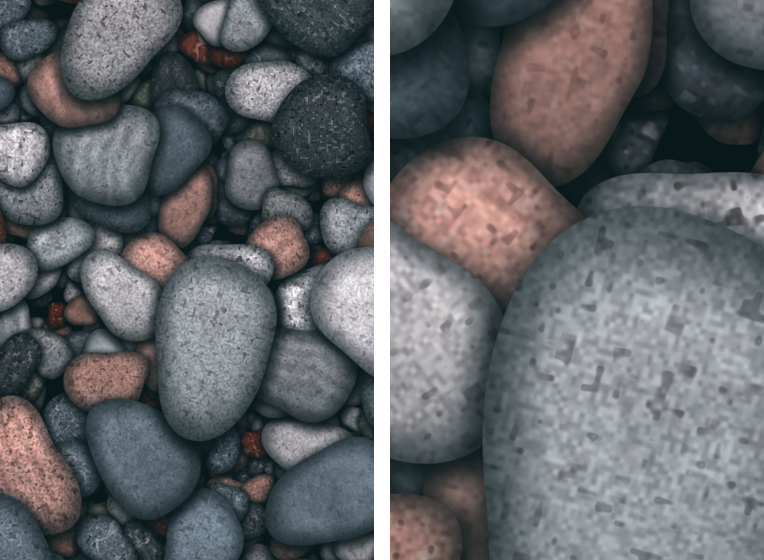
Left, the full canvas; right, a detail of the centre.
A WebGL 1 fragment shader for this texture:

```glsl
precision highp float;
uniform vec2 u_resolution;

#define LAYERS 6
#define SMALLEST_CELL 0.052
#define CELL_GROWTH 1.34
#define TOP_FILL 0.27
#define EDGE_DARKNESS 0.66
#define SHADOW_WIDTH 0.22
#define GRAIN_SCALE 300.0
#define GAP_COLOUR vec3(0.03, 0.09, 0.10)
#define FLECK_COLOUR vec3(0.74, 0.73, 0.72)

vec4 hash4(vec2 p) {
  vec4 q = fract(p.xyxy * vec4(0.1031, 0.1030, 0.0973, 0.1099));
  q += dot(q, q.wzxy + 33.33);
  return fract((q.xxyz + q.yzzw) * q.zywx);
}

float noise(vec2 p) {
  vec2 i = floor(p), f = fract(p);
  f = f * f * (3.0 - 2.0 * f);
  float bottom = mix(hash4(i).x, hash4(i + vec2(1.0, 0.0)).x, f.x);
  float top = mix(hash4(i + vec2(0.0, 1.0)).x, hash4(i + 1.0).x, f.x);
  return mix(bottom, top, f.y);
}

float fbm(vec2 p) {
  return 0.55 * noise(p) + 0.3 * noise(p * 2.3 + 7.1) + 0.15 * noise(p * 5.1 + 3.7);
}

mat2 rotation(float a) {
  return mat2(cos(a), sin(a), -sin(a), cos(a));
}

// Mineral families, chosen by a random pick in 0..1
vec3 stoneColour(float pick) {
  vec3 slate = vec3(0.34, 0.39, 0.43);
  vec3 c = vec3(0.21, 0.25, 0.27);
  c = mix(c, slate, step(0.10, pick));
  c = mix(c, vec3(0.50, 0.52, 0.54), step(0.35, pick));
  c = mix(c, vec3(0.67, 0.66, 0.68), step(0.57, pick));
  c = mix(c, vec3(0.41, 0.44, 0.41), step(0.73, pick));
  c = mix(c, vec3(0.63, 0.48, 0.45), step(0.79, pick));
  return mix(c, vec3(0.45, 0.25, 0.22), step(0.92, pick));
}

// Mottling, strata, grain, flecks and veins in the stone's own frame
vec3 stoneSurface(vec3 base, vec2 q, vec2 offset, vec4 traits) {
  vec2 t = q + offset;
  float mottle = fbm(t * 28.0);
  float rough = mix(0.25, 1.0, traits.z);
  vec3 c = base * (0.82 + 0.36 * mottle);
  float strata = sin(q.y * 210.0 + 9.0 * fbm(t * 14.0));
  c *= 1.0 + 0.09 * strata * step(traits.w, 0.25);
  c *= 1.0 + rough * 0.5 * (noise(t * GRAIN_SCALE) - 0.5);
  float fleck = smoothstep(0.68, 0.92, noise(t * GRAIN_SCALE * 0.62 + 9.0));
  c = mix(c, FLECK_COLOUR, 0.42 * rough * fleck * (0.4 + mottle));
  c *= 1.0 - 0.4 * rough * smoothstep(0.72, 0.92, noise(t * GRAIN_SCALE * 0.5 + 31.0));
  float bend = q.x + 0.045 * (fbm(t * 24.0) - 0.5) + 0.03 * (traits.y - 0.5);
  float vein = 1.0 - smoothstep(0.0008, 0.0035, abs(bend));
  return mix(c, FLECK_COLOUR, 0.6 * vein * mottle * step(0.86, traits.w));
}

// Returns signed distance in x and normalised radius in y
vec2 pebbleShape(vec2 q, vec2 radii, vec4 traits) {
  vec2 s = abs(q / radii) + 0.0001;
  float n = mix(2.0, 2.9, traits.y);
  float a = atan(q.y, q.x);
  float wobble = 1.0 + 0.07 * sin(2.0 * a + 40.0 * traits.z)
    + 0.065 * sin(3.0 * a + 50.0 * traits.w) + 0.02 * sin(5.0 * a + 60.0 * traits.x);
  float k = pow(pow(s.x, n) + pow(s.y, n), 1.0 / n) * wobble;
  float slope = length(s / radii) / length(s);
  return vec2((k - 1.0) / slope, k);
}

// Paints one jittered grid of pebbles over the colour beneath
vec3 paintLayer(vec3 col, vec2 p, vec2 light, float cell, float fill, float tone, float seed) {
  float px = 1.0 / u_resolution.y;
  vec2 home = floor(p / cell);
  for (int j = -1; j <= 1; j++) {
    for (int i = -1; i <= 1; i++) {
      vec2 id = home + vec2(float(i), float(j));
      vec4 place = hash4(id + seed);
      vec4 traits = hash4(id + seed + 57.3);
      vec4 tint = hash4(id + seed + 113.9);
      if (place.x > fill) continue;
      vec2 v = p - (id + 0.5 + 0.6 * (place.yz - 0.5)) * cell;
      float radius = cell * mix(0.39, 0.58, place.w);
      float stretch = sqrt(mix(1.05, 1.75, tint.y));
      vec2 radii = radius * vec2(stretch, 1.0 / stretch);
      mat2 turn = rotation(6.2832 * traits.x);
      vec2 q = turn * v;

      float width = SHADOW_WIDTH * radius + 0.004;
      float shade = pebbleShape(turn * (v + light * width * 0.3), radii, traits).x;
      col = mix(GAP_COLOUR, col, mix(0.12, 1.0, smoothstep(-0.3 * width, width, shade)));

      vec2 shape = pebbleShape(q, radii, traits);
      if (shape.x < px) {
        vec3 base = stoneColour(tint.x) * (0.86 + 0.28 * tint.z) * tone;
        vec3 stone = stoneSurface(base, q, tint.zw * 5.0, traits);
        float lit = 1.0 - EDGE_DARKNESS * smoothstep(0.58, 1.06, shape.y);
        lit *= 1.0 + 0.17 * dot(v / radius, light);
        stone = mix(GAP_COLOUR, stone, lit);
        col = mix(stone, col, smoothstep(-px, px, shape.x));
      }
    }
  }
  return col;
}

void main() {
  vec2 p = gl_FragCoord.xy / u_resolution.y;
  vec3 col = GAP_COLOUR;
  float cell = SMALLEST_CELL;
  for (int k = 0; k < LAYERS; k++) {
    float level = float(k) / float(LAYERS - 1);
    mat2 turn = rotation(0.4 + 1.3 * float(k));
    vec2 light = turn * normalize(vec2(-0.25, 1.0));
    float fill = mix(1.0, TOP_FILL, level);
    float tone = mix(0.62, 1.03, smoothstep(0.0, 0.6, level));
    col = paintLayer(col, turn * p + 3.0, light, cell, fill, tone, 17.0 * float(k) + 5.0);
    cell *= CELL_GROWTH;
  }
  gl_FragColor = vec4(clamp(col, 0.0, 1.0), 1.0);
}
```
